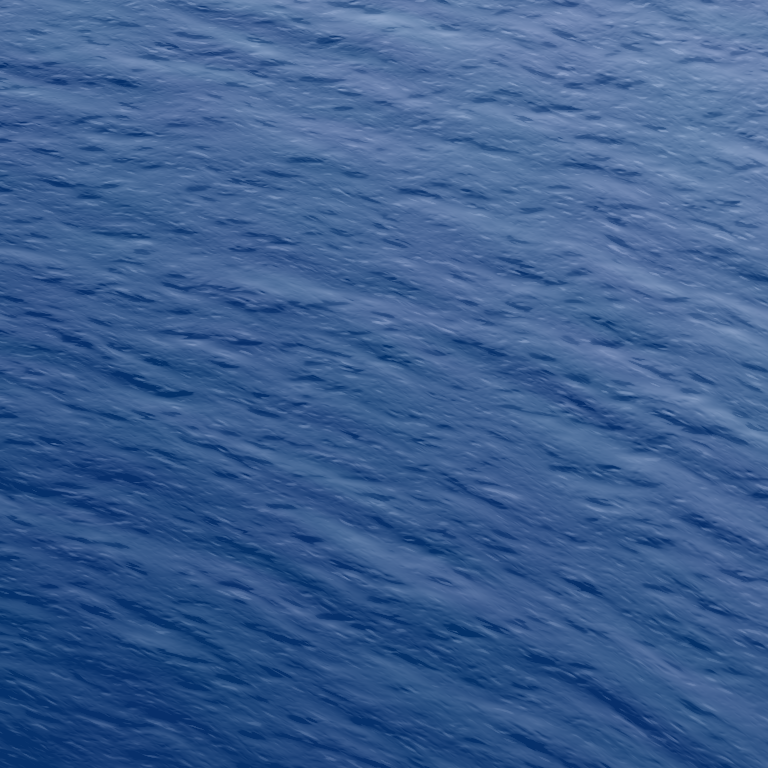
Write a three.js fragment shader that draws this texture.

```glsl
// Open sea seen from above at a slant: blue swell with wind ripples, hazier to the upper right.
#define DEEP vec3(0.07, 0.23, 0.45)
#define SKYLIT vec3(0.45, 0.55, 0.71)
#define HAZE_SLOPE vec2(0.33, 0.64)
#define SWELL_CELL vec2(0.34, 0.105)
#define LAYER_SHRINK vec2(0.33, 0.46)
#define SWELL_GAIN 0.18
#define CHOP_GAIN 0.20
#define GRAIN_GAIN 0.09
#define CREST_FREQ 5.0
#define CREST_STEEPNESS 0.75
#define BASE_LIGHT -0.035

varying vec2 vUv;

vec3 hash3(vec2 cell) {
  vec3 p = fract(cell.xyx * vec3(0.1031, 0.1030, 0.0973));
  p += dot(p, p.yxz + 33.33);
  return fract((p.xxy + p.yzz) * p.zyx);
}

// Cellular wave noise: every cell holds one short, tilted wavelet.
float wavelets(vec2 p) {
  vec2 cell = floor(p);
  float sum = 0.0;
  for (int j = -1; j <= 1; j++) {
    for (int i = -1; i <= 1; i++) {
      vec2 id = cell + vec2(float(i), float(j));
      vec3 place = hash3(id);
      vec3 shape = hash3(id + 71.7);
      vec2 d = p - id - place.xy;
      float fade = max(0.0, 1.0 - dot(d, d));
      float bend = (shape.x - 0.5) * 0.8 * d.x + 0.5 * (shape.z - 0.5) * d.x * d.x;
      float phase = CREST_FREQ * (d.y + bend) + 6.2832 * place.z;
      float crest = -sin(phase + CREST_STEEPNESS * sin(phase));
      sum += fade * fade * crest * mix(0.2, 1.45, shape.y);
    }
  }
  return sum;
}

// Bends the plane so crests fall to the right, flatter and finer with distance.
vec2 seaPlane(vec2 uv) {
  float across = uv.x * (1.0 + 0.3 * uv.y);
  float depth = uv.y + uv.x * (0.42 - 0.27 * uv.y);
  depth += 0.22 * depth * depth;
  depth += 0.003 * sin(11.0 * across + 7.0 * depth) + 0.002 * sin(31.0 * across - 17.0 * depth);
  return vec2(across, depth);
}

void main() {
  vec2 sea = seaPlane(vUv);
  vec2 windSea = sea - vec2(0.0, 0.10 * sea.x);
  vec2 size = SWELL_CELL;
  vec2 waveSize = size * LAYER_SHRINK;
  vec2 rippleSize = waveSize * LAYER_SHRINK;
  vec2 chopSize = rippleSize * vec2(0.42, 0.46);
  vec2 grainSize = chopSize * vec2(0.42, 0.55);

  // Fine grain and wind chop, which also fray the edges of larger waves
  float grain = wavelets(windSea / grainSize + 107.0);
  float chop = wavelets(windSea / chopSize + 83.0);
  vec2 fray = vec2(0.004, 0.0022) * chop + vec2(0.001, 0.0007) * grain;

  // Long swell, then two finer layers of waves
  float swell = wavelets(sea / size + 11.0);
  float waves = wavelets((sea + 1.5 * fray) / waveSize + 37.0);
  float ripples = wavelets((windSea + fray) / rippleSize + 59.0);
  float patches = clamp(0.8 - 0.3 * swell - 0.4 * waves, 0.35, 1.3);

  // Haze gradient carries the light, wave slopes vary it
  float light = BASE_LIGHT + dot(vUv, HAZE_SLOPE);
  light += SWELL_GAIN * (swell + 0.95 * waves);
  light += CHOP_GAIN * (0.75 * ripples + 0.6 * chop * patches) + GRAIN_GAIN * grain * patches;

  // Sharp shadowed faces and small glints
  light -= 0.20 * smoothstep(0.50, 0.95, -ripples - 0.4 * waves - 0.2 * chop);
  light += 0.14 * smoothstep(0.55, 1.1, chop * patches + 0.5 * ripples);

  // Faint drift of hue between violet and teal
  float drift = sin(6.0 * sea.x + 11.0 * sea.y + 2.0 * swell) * sin(13.0 * sea.x - 8.0 * sea.y);
  vec3 water = mix(DEEP, SKYLIT, clamp(light, -0.12, 1.25));
  water += vec3(0.007, -0.004, 0.002) * drift;
  gl_FragColor = vec4(water, 1.0);
}
```
